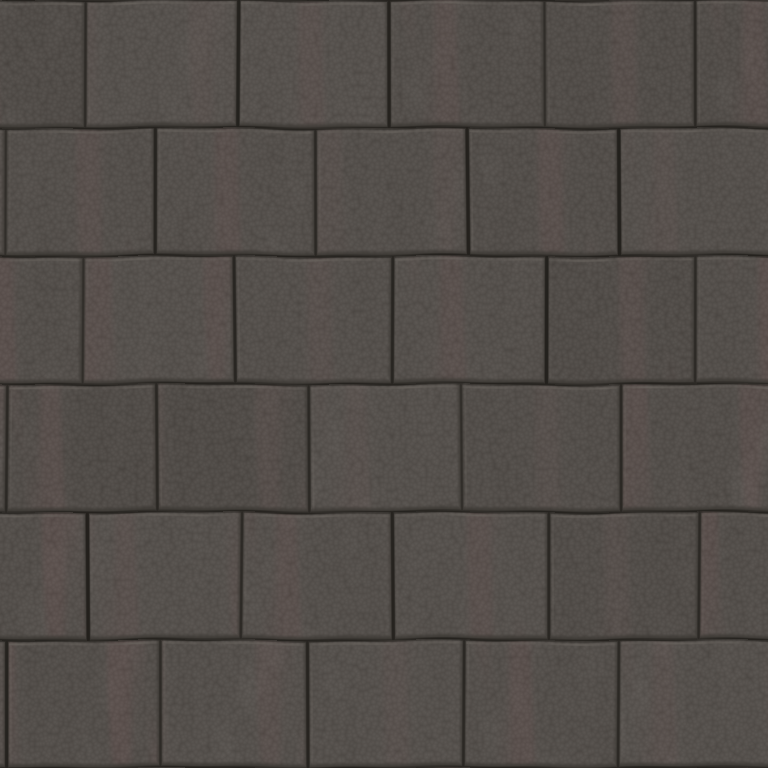
A three.js fragment shader for this texture:

```glsl
// Staggered courses of flat grey-brown tiles with thin dark joints and worn faces.
#define COLS 5.0
#define ROWS 6.0
#define JOINT 0.0019
#define SOFT 0.0013
#define JITTER 0.055
#define GRAIN_CELLS 180.0
#define GRAIN 0.045
#define FACE vec3(0.328, 0.310, 0.294)
#define WARM vec3(0.350, 0.308, 0.296)
#define EDGE vec3(0.235, 0.222, 0.204)
#define GAP vec3(0.135, 0.125, 0.110)
#define RIM vec3(0.415, 0.395, 0.372)

varying vec2 vUv;

const float TAU = 6.2831853;

float hash(vec2 p) {
  vec3 q = fract(vec3(p.xyx) * 0.1031);
  q += dot(q, q.yzx + 33.33);
  return fract((q.x + q.y) * q.z);
}

// Distance to the nearest scattered point, about 0 to 1.
float cellular(vec2 p) {
  vec2 cell = floor(p);
  float nearest = 2.0;
  for (int j = -1; j <= 1; j++) {
    for (int i = -1; i <= 1; i++) {
      vec2 c = cell + vec2(float(i), float(j));
      vec2 point = c + vec2(hash(c), hash(c + 57.0));
      nearest = min(nearest, distance(p, point));
    }
  }
  return nearest;
}

// Uneven layered waves, about -1 to 1.
float waves(vec2 p, float phase) {
  float a = sin(p.x + phase + 0.8 * sin(p.y));
  float b = sin(p.x * 2.3 - p.y * 0.7 + phase * 1.7);
  float c = sin(p.x * 4.1 + p.y * 1.3 + phase * 2.9);
  return (a + 0.6 * b + 0.35 * c) / 1.95;
}

float line(float d, float halfWidth) {
  return 1.0 - smoothstep(halfWidth - SOFT, halfWidth + SOFT, d);
}

void main() {
  // Courses, with slightly wavy bed joints
  float v = vUv.y * ROWS + 0.006 * sin(TAU * 3.0 * vUv.x) + 0.004 * sin(TAU * 8.0 * vUv.x + 1.0);
  float row = mod(floor(v), ROWS);
  float h = fract(v);
  float below = h / ROWS;
  float above = (1.0 - h) / ROWS;

  // Nearest upright joint, shifted and tilted a little
  float u = vUv.x * COLS - mix(0.03, 0.55, mod(row, 2.0));
  float k = floor(u + 0.5);
  vec2 jointId = vec2(mod(k, COLS), row);
  float shift = (hash(jointId + 11.0) - 0.5) * JITTER;
  float tilt = (hash(jointId + 23.0) - 0.5) * 0.02 * (h - 0.5);
  float side = (u - k - shift - tilt) / COLS;
  vec2 tile = vec2(mod(side > 0.0 ? k : k - 1.0, COLS), row);

  // Face: tone per tile, warm upright streaks and pale scuffs
  float tone = hash(tile + 3.0);
  float phase = TAU * hash(tile + 41.0);
  vec2 local = vec2(side > 0.0 ? u - k : u - k + 1.0, h);
  float streak = waves(local * vec2(7.0, 1.6), phase);
  float scuff = waves(local * vec2(5.0, 6.0), phase * 1.9 + 2.0);
  vec3 color = FACE + (tone - 0.5) * 0.022;
  color = mix(color, WARM, smoothstep(0.05, 0.75, streak) * (0.35 + 0.65 * hash(tile + 71.0)));
  color += 0.008 * streak + 0.018 * smoothstep(0.35, 0.9, scuff) * hash(tile + 87.0);

  // Fine sandy grain
  vec2 grainPos = vUv * GRAIN_CELLS;
  color += GRAIN * (0.45 - cellular(grainPos));
  color += GRAIN * 0.4 * (0.45 - cellular(grainPos * 0.47 + 19.0));

  // Lit upper and left rims, worn away in places
  float wear = 0.55 + 0.45 * waves(vUv * vec2(38.0, 31.0), phase);
  float topRim = line(abs(above - 0.0048), 0.0012);
  float leftRim = line(abs(side - 0.0055), 0.0010);
  color = mix(color, RIM, max(topRim * 0.75, leftRim * 0.4) * wear);

  // Soft shade along the lower and side edges
  float lowShade = 1.0 - smoothstep(0.002, 0.0095, below);
  float sideShade = 1.0 - smoothstep(0.001, side > 0.0 ? 0.0045 : 0.0075, abs(side));
  color = mix(color, EDGE, max(lowShade * 0.85, sideShade * 0.75));

  // Dark joints of varied width and depth
  float open = hash(jointId + 67.0);
  float upright = line(abs(side), JOINT * (0.65 + 0.6 * open)) * (0.5 + 0.5 * open);
  float bedDepth = 0.72 + 0.2 * sin(TAU * 5.0 * vUv.x + row * 2.1);
  float bed = line(min(below, above), JOINT) * bedDepth;
  color = mix(color, GAP, max(upright, bed));

  gl_FragColor = vec4(color, 1.0);
}
```
